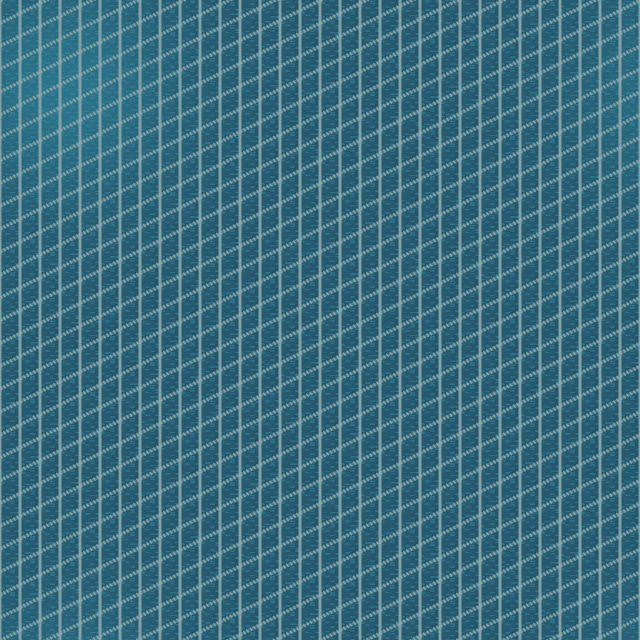
This pattern is drawn by a WebGL 1 fragment shader. Its source:

```glsl
precision highp float;
// Slanted blue tiles between pale upright bars and stepped, roped diagonal joints.

uniform vec2 u_resolution;

const float PI = 3.14159265;
const float COLUMNS = 32.0;
const float ROWS = 28.0;
const float ROWS_CLIMBED = 14.0;       // whole rows a joint rises across the canvas
const float STEPS = 6.0;               // stair steps of a joint per column
const float STRAND_SLANT = 4.0;        // lean of the rope strands in a joint
const float BAR_HALF = 0.0023;         // half widths in canvas units
const float JOINT_HALF = 0.0026;
const float EDGE_SOFTNESS = 0.0016;
const vec2 FLECK_GRID = vec2(4.0, 10.0);
const float FLECK_SHARE = 0.36;
const vec2 GLOW_CENTRE = vec2(0.10, 0.86);
const float GLOW_FALLOFF = 4.0;

const vec3 TILE = vec3(0.155, 0.36, 0.445);
const vec3 TILE_SHADE = vec3(0.125, 0.30, 0.38);
const vec3 FLECK = vec3(0.19, 0.45, 0.55);
const vec3 GLOW = vec3(0.17, 0.47, 0.56);
const vec3 JOINT = vec3(0.35, 0.53, 0.57);
const vec3 BAR = vec3(0.51, 0.63, 0.65);
const vec3 BEAD = vec3(0.63, 0.71, 0.71);

float hash(vec2 p) {
  vec3 q = fract(vec3(p.xyx) * 0.1031);
  q += dot(q, q.yzx + 33.33);
  return fract((q.x + q.y) * q.z);
}

// Soft-edged line coverage at a distance from its centre.
float line(float dist, float halfWidth) {
  float soft = max(EDGE_SOFTNESS, 0.7 / u_resolution.y);
  return 1.0 - smoothstep(halfWidth - soft, halfWidth + soft, dist);
}

// Signed offset from the nearest whole number.
float offset(float x) {
  return fract(x + 0.5) - 0.5;
}

// Staircase with flat treads and one smoothed rise per unit.
float stairs(float x) {
  return floor(x) + smoothstep(0.6, 1.0, fract(x));
}

// Short level dashes: mostly shared by all tiles, a few unique to one.
float flecks(vec2 local, vec2 tileId) {
  vec2 g = local * FLECK_GRID;
  vec2 id = floor(g);
  float shared = hash(id + 7.0);
  float own = hash(id + tileId * 11.0 + 31.0);
  float present = step(1.0 - FLECK_SHARE, mix(shared, own, 0.12));
  vec2 p = abs(fract(g) - 0.5);
  float dash = (1.0 - smoothstep(0.35, 0.5, p.x)) * (1.0 - smoothstep(0.2, 0.5, p.y));
  return present * dash * mix(0.6, 1.0, shared);
}

void main() {
  vec2 uv = gl_FragCoord.xy / u_resolution;

  // Joints climb in stair steps; tile faces stay level within a column.
  float column = uv.x * COLUMNS;
  float climbPerColumn = ROWS_CLIMBED / COLUMNS;
  float row = uv.y * ROWS - stairs(column * STEPS) / STEPS * climbPerColumn;
  float levelRow = uv.y * ROWS - (floor(column) + 0.5) * climbPerColumn;
  vec2 local = fract(vec2(column, levelRow));
  vec2 tileId = vec2(floor(column), mod(floor(levelRow), ROWS));

  // Tile face: slight shade, flecks and a broad wrapping glow.
  float shade = 0.6 * smoothstep(0.45, 1.0, local.x) + 0.4 * (1.0 - fract(row));
  vec3 color = mix(TILE, TILE_SHADE, 0.6 * shade);
  vec2 away = sin(PI * (uv - GLOW_CENTRE));
  float glow = exp(-GLOW_FALLOFF * dot(away, away));
  color = mix(color, GLOW, 0.9 * glow);
  color = mix(color, FLECK + 0.04 * glow, flecks(local, tileId));

  // Roped joints: bright strands lean across the line.
  float across = offset(row);
  float strand = 0.5 + 0.5 * cos(2.0 * PI * (column * STEPS - 0.3 + STRAND_SLANT * across));
  float joint = line(abs(across) / ROWS, JOINT_HALF);
  vec3 jointColor = mix(JOINT, BEAD, 0.75 * strand);
  color = mix(color, jointColor, joint * (0.75 + 0.25 * strand));

  // Upright bars on top.
  float bar = line(abs(offset(column)) / COLUMNS, BAR_HALF);
  color = mix(color, mix(BAR, BEAD, 0.3 * joint), bar);

  gl_FragColor = vec4(color, 1.0);
}
```
